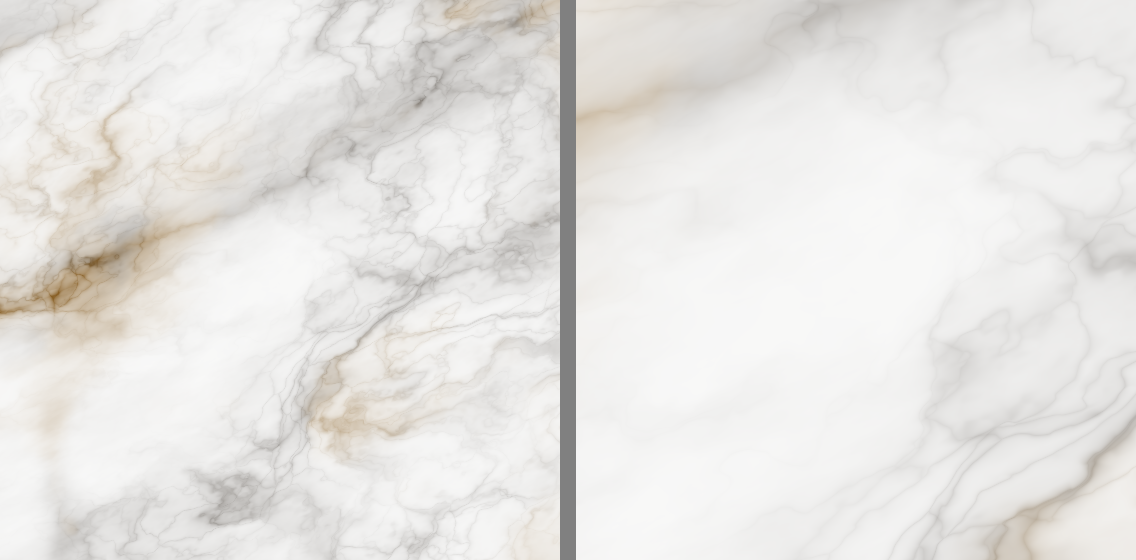
Left, the full canvas; right, a detail of the centre.
Give the GLSL for this texture, as a WebGL 1 fragment shader.

```glsl
precision highp float;
uniform vec2 u_resolution;

const vec3 WHITE = vec3(0.972, 0.972, 0.970);
const vec3 GREY_STAIN = vec3(0.95, 0.99, 1.03);
const vec3 GOLD_STAIN = vec3(0.62, 0.95, 1.42);
const vec2 GRAIN = vec2(0.887, 0.462);   // direction of the veins
const float STRETCH = 0.62;              // squeeze along the grain
const float CRUMPLE = 0.30;              // bend of the small veins
const float BAND_CRUMPLE = 0.10;         // bend of the large veins
const float VEIN_SCALE = 3.6;
const float VEIN_HALO = 0.10;
const float VEIN_LINE = 0.13;
const float BAND_HALO = 0.17;
const float BAND_CORE = 0.20;
const float KNOT = 0.30;
const float MOTTLE = 0.07;
const float STREAK = 0.07;

vec2 hash2(vec2 c) {
  vec2 s = vec2(dot(c, vec2(127.1, 311.7)), dot(c, vec2(269.5, 183.3)));
  return fract(sin(s) * 43758.5);
}

// Smoothly blended cell values, centred on zero
vec2 blendedCells(vec2 p) {
  vec2 cell = floor(p), f = fract(p), sum = vec2(0.0);
  float total = 0.0;
  for (int j = -1; j <= 1; j++) {
    for (int i = -1; i <= 1; i++) {
      vec2 o = vec2(float(i), float(j));
      vec2 h = hash2(cell + o);
      vec2 d = o + h - f;
      float w = exp(-5.0 * dot(d, d));
      sum += w * fract(h * 17.0);
      total += w;
    }
  }
  return sum / total - 0.5;
}

vec2 layeredCells(vec2 p) {
  vec2 sum = vec2(0.0);
  float amp = 0.55;
  for (int k = 0; k < 6; k++) {
    sum += amp * blendedCells(p);
    p = mat2(1.62, 1.21, -1.21, 1.62) * p + 5.3;
    amp *= 0.53;
  }
  return sum;
}

// Zero on the borders between cells
float cellBorder(vec2 p) {
  vec2 cell = floor(p), f = fract(p);
  float near = 9.0, second = 9.0;
  for (int j = -1; j <= 1; j++) {
    for (int i = -1; i <= 1; i++) {
      vec2 o = vec2(float(i), float(j));
      float d = length(o + hash2(cell + o) - f);
      second = min(second, max(near, d));
      near = min(near, d);
    }
  }
  return second - near;
}

float bell(float d, float width) {
  return exp(-d * d / (width * width));
}

void main() {
  vec2 uv = gl_FragCoord.xy / u_resolution;
  float along = dot(uv, GRAIN);
  float across = dot(uv, vec2(-GRAIN.y, GRAIN.x));
  vec2 q = vec2(along * STRETCH, across);

  vec2 crumple = layeredCells(q * 5.0);
  vec2 cloud = layeredCells(q * 3.0 + 9.0 + 0.5 * crumple);
  vec2 streak = layeredCells(q * vec2(9.0, 16.0) + 3.0);

  // Network of small veins
  float patches = smoothstep(-0.22, 0.28, cloud.y + 0.4 * crumple.x);
  vec2 w = q + CRUMPLE * crumple;
  float halo = 0.0, line = 0.0, amp = 1.0, scale = VEIN_SCALE;
  for (int k = 0; k < 3; k++) {
    float border = cellBorder(w * scale + 7.0 * float(k));
    halo += amp * exp(-5.0 * border);
    line += amp * exp(-20.0 * border);
    scale *= 2.1;
    amp *= 0.65;
  }
  float stain = patches * (VEIN_HALO * halo + VEIN_LINE * line * (0.7 + streak.y));

  // Main diagonal band, its cloud drifting from side to side
  float bend = BAND_CRUMPLE * crumple.y;
  float main_d = across - 0.42 + 0.06 * sin(2.8 * (along - 0.22)) + bend;
  float drift = 0.055 * sin(6.28 * (along - 0.5));
  float bandHalo = bell(main_d - drift, 0.065);
  float bandCore = exp(-abs(main_d) / 0.014) * (0.65 + 1.2 * cloud.x);

  // Upper left band
  float top_d = across - 0.795 + bend;
  float topFade = 1.0 - smoothstep(0.45, 0.75, along);
  bandHalo += topFade * bell(top_d - 0.05, 0.06);
  bandCore += 0.7 * topFade * exp(-abs(top_d) / 0.012);

  // Lower left band, steep and then curling over
  float rise = max(uv.y - 0.25, 0.0);
  float low_d = (uv.x - 0.08 - 5.5 * rise * rise + 1.5 * bend) / sqrt(1.0 + 121.0 * rise * rise);
  float low = bell(low_d, 0.035) * (1.0 - smoothstep(0.40, 0.50, uv.y));
  bandHalo += 0.65 * low;

  stain += BAND_HALO * bandHalo * clamp(0.65 + 1.3 * cloud.x + 0.8 * streak.x, 0.0, 1.3);
  stain += max(bandCore, 0.0) * (BAND_CORE + KNOT * line * patches);

  // Faint mottling of the ground
  stain += max(0.012 + MOTTLE * cloud.x + STREAK * streak.x, 0.0);

  // Rusty tint in places
  float gold = smoothstep(0.0, 0.35, crumple.x - 0.5 * cloud.y + 0.25 * low + 0.1 * bandCore);
  vec3 color = WHITE - min(stain, 0.62) * mix(GREY_STAIN, GOLD_STAIN, 0.75 * gold);
  gl_FragColor = vec4(clamp(color, 0.0, 1.0), 1.0);
}
```
